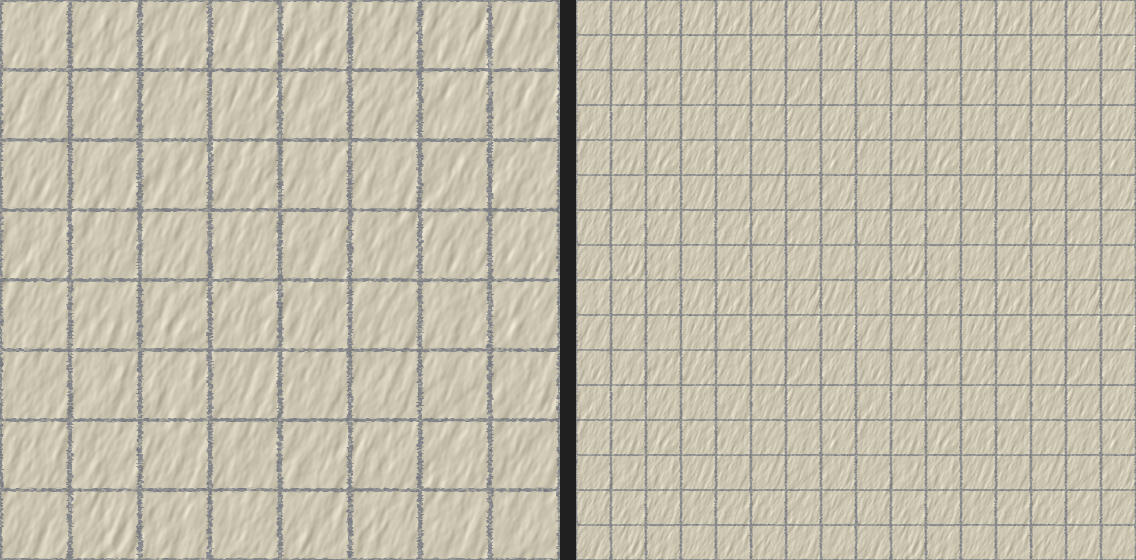
Left, the tile; right, the same tile 2 across and 2 down.
Write a three.js fragment shader that draws this pattern.

```glsl
// Square grid of rough grey pencil lines on embossed cream paper.
// Slanted wrapping noise is lit from the upper left for the paper relief;
// finer noise frays the lines and thins their ink. Everything tiles.

varying vec2 vUv;

const float CELLS = 8.0;                            // repeats across and down
const vec2 HALF_WIDTH = vec2(0.0042, 0.0030);       // upright, level lines
const float EDGE_SOFTNESS = 0.0013;
const vec2 FRAY = vec2(0.0060, 0.0030);             // sideways, upward wander
const vec2 FRAY_GRAIN = vec2(192.0, 384.0);
const vec2 INK_GRAIN = vec2(224.0, 416.0);
const vec2 FIBRE_GRAIN = vec2(64.0, 24.0);          // coarsest paper ridges
const float FIBRE_SLANT = 0.375;                    // whole shear at each octave
const vec2 LIGHT_STEP = vec2(-0.0027, 0.0016);
const float RELIEF = 0.15;
const vec3 PAPER = vec3(0.795, 0.772, 0.692);
const vec3 INK_DARK = vec3(0.470, 0.480, 0.510);
const vec3 INK_PALE = vec3(0.590, 0.590, 0.580);

float hash(vec2 cell, float seed) {
  vec3 q = fract(vec3(cell.xyx + seed) * vec3(0.1031, 0.1030, 0.0973));
  q += dot(q, q.yzx + 33.33);
  return fract((q.x + q.y) * q.z);
}

// Value noise that wraps after a whole number of cells.
float wrapNoise(vec2 p, vec2 period, float seed) {
  vec2 cell = floor(p);
  vec2 f = p - cell;
  f = f * f * f * (f * (f * 6.0 - 15.0) + 10.0);
  vec2 a = mod(cell, period);
  vec2 b = mod(cell + 1.0, period);
  return mix(mix(hash(a, seed), hash(vec2(b.x, a.y), seed), f.x),
             mix(hash(vec2(a.x, b.y), seed), hash(b, seed), f.x), f.y);
}

// Height of the paper: three octaves of leaning fibres.
float paperHeight(vec2 uv) {
  float height = 0.0;
  float amplitude = 1.0;
  vec2 grain = FIBRE_GRAIN;
  vec2 leaning = vec2(uv.x - FIBRE_SLANT * uv.y, uv.y);
  for (int i = 0; i < 3; i++) {
    height += amplitude * wrapNoise(leaning * grain, grain, 17.0 * float(i));
    grain *= 2.0;
    amplitude *= 0.5;
  }
  return height;
}

// Coverage of the frayed grid lines, centred on the cell borders.
float gridLines(vec2 uv) {
  vec2 p = uv * FRAY_GRAIN;
  vec2 wander = vec2(wrapNoise(p, FRAY_GRAIN, 61.0),
                     wrapNoise(p, FRAY_GRAIN, 83.0)) - 0.5;
  vec2 q = uv + wander * FRAY;
  vec2 offset = abs(fract(q * CELLS + 0.5) - 0.5) / CELLS;
  vec2 line = 1.0 - smoothstep(HALF_WIDTH - EDGE_SOFTNESS,
                               HALF_WIDTH + EDGE_SOFTNESS, offset);
  return max(line.x, line.y);
}

void main() {
  // Paper lit across its relief
  float slope = paperHeight(vUv - LIGHT_STEP) - paperHeight(vUv + LIGHT_STEP);
  vec3 colour = PAPER + RELIEF * slope;

  // Grainy ink
  float grain = wrapNoise(vUv * INK_GRAIN, INK_GRAIN, 107.0);
  vec3 ink = mix(INK_DARK, INK_PALE, grain) + 0.3 * RELIEF * slope;
  float coverage = gridLines(vUv) * (1.0 - 0.45 * smoothstep(0.6, 0.95, grain));

  gl_FragColor = vec4(mix(colour, ink, coverage), 1.0);
}
```
